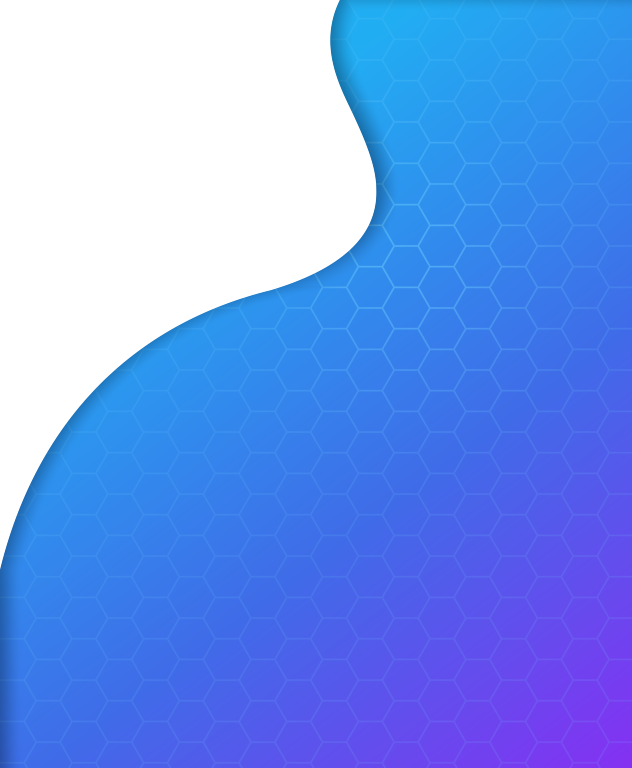
Give the GLSL for this background, as a Shadertoy shader.

```glsl
// A blue to violet diagonal gradient with a faint honeycomb, cut by a flowing
// white shape that casts a soft shadow. The outline is a chain of cubic Beziers
// solved for its height; the honeycomb is a repeated hexagon distance.

#define HEX_SIDE 0.03108
#define HEX_ORIGIN vec2(0.4822, 0.3203)
#define LINE_HALF_WIDTH 0.0008
#define LINE_BASE 0.13
#define LINE_GLOW 0.36
#define GLOW_CENTER vec2(0.53, 0.335)
#define GLOW_RADIUS 0.17
#define SHADOW_OFFSET vec2(0.0104, -0.005)
#define SHADOW_BLUR 0.021
#define SHADOW_STRENGTH 0.42

// Signed distance to a Bezier that always descends, positive to its right
float bezierDistance(vec2 p, vec2 a, vec2 b, vec2 c, vec2 d) {
    float t = clamp((p.y - a.y) / (d.y - a.y), 0.0, 1.0);
    vec2 point = a;
    vec2 tangent = b - a;
    // Newton steps towards the height of p
    for (int i = 0; i < 4; i++) {
        float s = 1.0 - t;
        point = s * s * s * a + 3.0 * s * t * (s * b + t * c) + t * t * t * d;
        tangent = 3.0 * (s * s * (b - a) + 2.0 * s * t * (c - b) + t * t * (d - c));
        t = clamp(t + (p.y - point.y) / tangent.y, 0.0, 1.0);
    }
    // Distance to the tangent line at that height
    vec2 rel = p - point;
    return (rel.x * tangent.y - rel.y * tangent.x) / length(tangent);
}

// Signed distance to the outline: positive on the coloured side
float outlineDistance(vec2 p) {
    const vec2 top = vec2(0.445, -0.005);
    const vec2 neck = vec2(0.456, 0.141);
    const vec2 bulge = vec2(0.490, 0.247);
    const vec2 shoulder = vec2(0.352, 0.378);
    const vec2 foot = vec2(-0.001, 0.746);
    if (p.y < neck.y)
        return bezierDistance(p, top, vec2(0.414, 0.052), vec2(0.438, 0.104), neck);
    if (p.y < bulge.y)
        return bezierDistance(p, neck, vec2(0.477, 0.185), vec2(0.490, 0.218), bulge);
    if (p.y < shoulder.y)
        return bezierDistance(p, bulge, vec2(0.492, 0.312), vec2(0.436, 0.353), shoulder);
    if (p.y < foot.y)
        return bezierDistance(p, shoulder, vec2(0.169, 0.423), vec2(0.045, 0.553), foot);
    return p.x - foot.x;
}

// Distance to the nearest edge of a flat-topped honeycomb
float honeycombDistance(vec2 p) {
    vec2 period = HEX_SIDE * vec2(3.0, sqrt(3.0));
    vec2 a = mod(p + 0.5 * period, period) - 0.5 * period;
    vec2 b = mod(p, period) - 0.5 * period;
    vec2 cell = abs(dot(a, a) < dot(b, b) ? a : b);
    return 0.5 * period.y - max(cell.y, dot(cell, vec2(0.8660, 0.5)));
}

vec3 diagonalGradient(vec2 p) {
    const vec3 cyan = vec3(0.13, 0.68, 0.95);
    const vec3 blue = vec3(0.25, 0.42, 0.91);
    const vec3 violet = vec3(0.52, 0.19, 0.95);
    float s = dot(p, vec2(0.6, 0.8));
    vec3 color = mix(cyan, blue, clamp((s - 0.326) / 0.507, 0.0, 1.0));
    return mix(color, violet, clamp((s - 0.833) / 0.46, 0.0, 1.0));
}

void mainImage(out vec4 fragColor, in vec2 fragCoord) {
    // Canvas height is one unit, y runs downward
    float pixel = 1.0 / iResolution.y;
    vec2 p = fragCoord * pixel;
    p.y = 1.0 - p.y;

    vec3 color = diagonalGradient(p);

    // Honeycomb lines, brightest near the bend
    const vec3 lineColor = vec3(0.45, 0.82, 1.0);
    float edge = honeycombDistance(p - HEX_ORIGIN);
    float line = 1.0 - smoothstep(0.0, LINE_HALF_WIDTH + pixel, edge);
    vec2 toGlow = (p - GLOW_CENTER) / GLOW_RADIUS;
    float glow = exp(-dot(toGlow, toGlow));
    color = mix(color, lineColor, line * (LINE_BASE + LINE_GLOW * glow));

    // Soft shadow from the outline and the top border
    vec2 q = p - SHADOW_OFFSET;
    float depth = min(outlineDistance(q), q.y);
    float shadow = 1.0 - smoothstep(-SHADOW_BLUR, SHADOW_BLUR, depth);
    color *= 1.0 - SHADOW_STRENGTH * shadow * vec3(1.0, 0.85, 0.8);

    // White shape
    float inside = smoothstep(-0.6 * pixel, 0.6 * pixel, outlineDistance(p));
    fragColor = vec4(mix(vec3(1.0), color, inside), 1.0);
}
```
